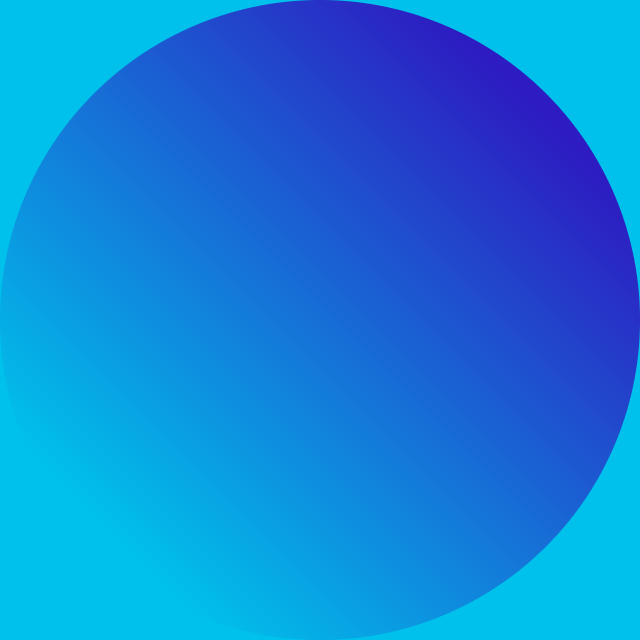
Give the GLSL for this background, as a Shadertoy shader.

```glsl
// A full-width disc with a diagonal cyan to indigo gradient on flat cyan.

void mainImage(out vec4 fragColor, in vec2 fragCoord) {
    float size = min(iResolution.x, iResolution.y);
    vec2 p = (fragCoord - 0.5 * iResolution.xy) / size;

    vec3 cyan = vec3(0.0, 0.757, 0.922);
    vec3 indigo = vec3(0.175, 0.11, 0.757);

    // Gradient runs from the lower left to the upper right of the disc
    float ramp = clamp((p.x + p.y + 0.665) / 1.33, 0.0, 1.0);
    vec3 discColor = mix(cyan, indigo, ramp);

    // Disc touches the canvas sides; its edge is one pixel soft
    float edge = length(p) - 0.5;
    float coverage = clamp(0.5 - edge * size, 0.0, 1.0);

    fragColor = vec4(mix(cyan, discColor, coverage), 1.0);
}
```
